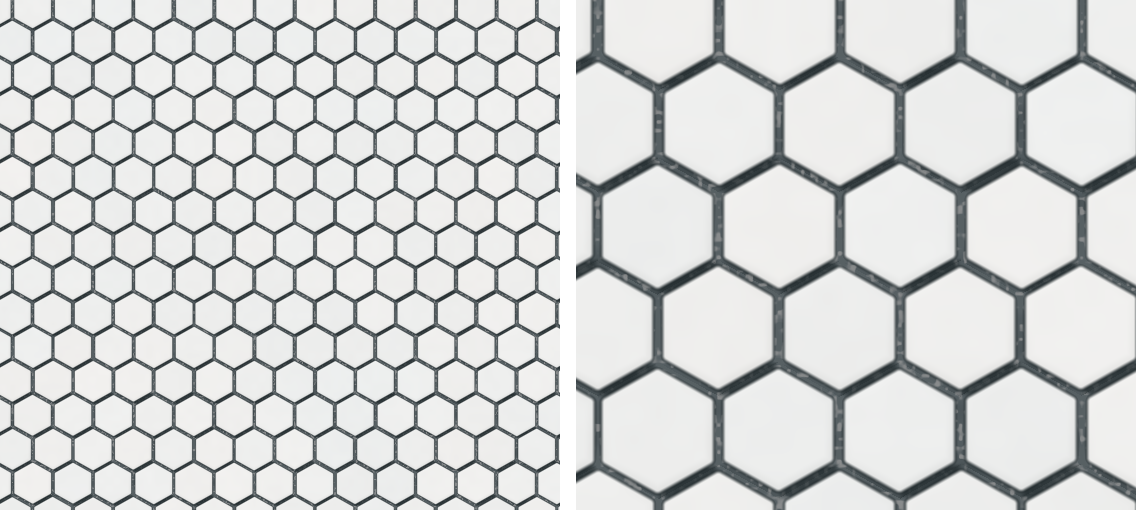
Left, the full canvas; right, a detail of the centre.
Reproduce this pattern procedurally as a Shadertoy shader.

```glsl
// White glazed hexagon mosaic with dark, speckled grout lines.

const float COLUMNS = 13.89;              // tiles across the canvas
const float ROWS = 15.0;                  // tile rows down the canvas
const vec2 FIRST_CENTRE = vec2(0.311, 1.22); // phase of the grid from the top left
const float ROW_STEP = 0.866;             // row spacing in tile pitches
const float GAP = 0.088;                  // grout width in tile pitches
const float CORNER = 0.045;               // tile corner radius
const float SOFTNESS = 0.021;             // half width of the tile edge blend
const float JITTER = 0.016;               // placement error of each tile
const float SIZE_SPREAD = 0.008;          // variation of tile size
const float GRAIN = 26.0;                 // grout grains per tile pitch

const vec3 GLAZE_WARM = vec3(0.945, 0.938, 0.930);
const vec3 GLAZE_COOL = vec3(0.922, 0.932, 0.932);
const vec3 GROUT_DARK = vec3(0.11, 0.145, 0.155);
const vec3 GROUT_MID = vec3(0.34, 0.375, 0.39);
const vec3 GROUT_PALE = vec3(0.60, 0.60, 0.60);

float hash(vec2 cell, uint seed) {
    uvec2 u = uvec2(ivec2(cell));
    uint h = u.x * 1597u + u.y * 51749u + seed * 7919u;
    h = (h ^ (h >> 15)) * 739981u;
    h = (h ^ (h >> 13)) * 277803u;
    h ^= h >> 16;
    return float(h & 65535u) / 65535.0;
}

float valueNoise(vec2 p, uint seed) {
    vec2 i = floor(p), f = fract(p);
    f = f * f * (3.0 - 2.0 * f);
    float low = mix(hash(i, seed), hash(i + vec2(1, 0), seed), f.x);
    float high = mix(hash(i + vec2(0, 1), seed), hash(i + vec2(1, 1), seed), f.x);
    return mix(low, high, f.y);
}

// Signed distance to a hexagon with upright sides.
float hexagon(vec2 p, float apothem) {
    const vec3 k = vec3(-0.866025, 0.5, 0.57735);
    p = abs(p.yx);
    p -= 2.0 * min(dot(k.xy, p), 0.0) * k.xy;
    p -= vec2(clamp(p.x, -k.z * apothem, k.z * apothem), apothem);
    return length(p) * sign(p.y);
}

void mainImage(out vec4 fragColor, in vec2 fragCoord) {
    vec2 uv = fragCoord / iResolution.xy;
    vec2 grid = vec2(uv.x * COLUMNS, (1.0 - uv.y) * ROWS) - FIRST_CENTRE;
    vec2 p = vec2(grid.x, -grid.y * ROW_STEP);

    // Nearest tile among three neighbouring rows
    float dist = 1e3;
    vec2 local = vec2(0), tile = vec2(0);
    for (int j = -1; j <= 1; j++) {
        float row = floor(grid.y + 0.5) + float(j);
        float stagger = 0.5 * mod(row, 2.0);
        vec2 id = vec2(floor(grid.x - stagger + 0.5), row);
        vec2 shift = JITTER * (vec2(hash(id, 1u), hash(id, 2u)) - 0.5);
        vec2 q = p - vec2(id.x + stagger, -row * ROW_STEP) - shift;
        float apothem = 0.5 - 0.5 * GAP + SIZE_SPREAD * (hash(id, 3u) - 0.5);
        float d = hexagon(q, apothem - CORNER) - CORNER;
        if (d < dist) {
            dist = d;
            local = q;
            tile = id;
        }
    }

    // Glaze: a tint for each tile, slow drift and a faint bevel
    float tint = 0.5 * hash(tile, 4u) + 0.5 * valueNoise(p * 0.35, 5u);
    vec3 glaze = mix(GLAZE_WARM, GLAZE_COOL, tint);
    glaze += 0.012 * (hash(tile, 6u) - 0.5) + 0.008 * (valueNoise(p * 5.0, 7u) - 0.5);
    float bevel = smoothstep(-0.09, 0.0, dist);
    float facing = dot(normalize(local + 1e-4), vec2(-0.5, 0.866));
    glaze += bevel * (0.025 * facing - 0.015);

    // Grout: dark beside the tiles, pale grains along the middle
    float middle = smoothstep(0.0, 0.4 * GAP, dist);
    float grain = valueNoise(p * GRAIN, 8u);
    float patchy = valueNoise(p * 4.0, 9u);
    float diagonal = smoothstep(0.27, 0.33, abs(local.y));
    float rising = diagonal * smoothstep(-0.01, 0.03, -local.x * local.y);
    float underside = diagonal * step(local.y, 0.0);
    float light = middle * (0.55 + 0.6 * patchy) + 0.25;
    light *= (1.0 - 0.65 * rising) * (1.0 - 0.3 * underside);
    vec3 grout = mix(GROUT_DARK, GROUT_MID, clamp(light, 0.0, 1.0));
    float speckle = smoothstep(0.5, 0.9, grain) * middle * (1.0 - 0.8 * rising);
    grout = mix(grout, GROUT_PALE, 0.75 * speckle);

    // Blend across the tile edge, never sharper than the sampling allows
    float blend = max(SOFTNESS, 0.7 * COLUMNS / iResolution.x);
    vec3 color = mix(glaze, grout, smoothstep(-blend, blend, dist));
    fragColor = vec4(clamp(color, 0.0, 1.0), 1.0);
}
```
